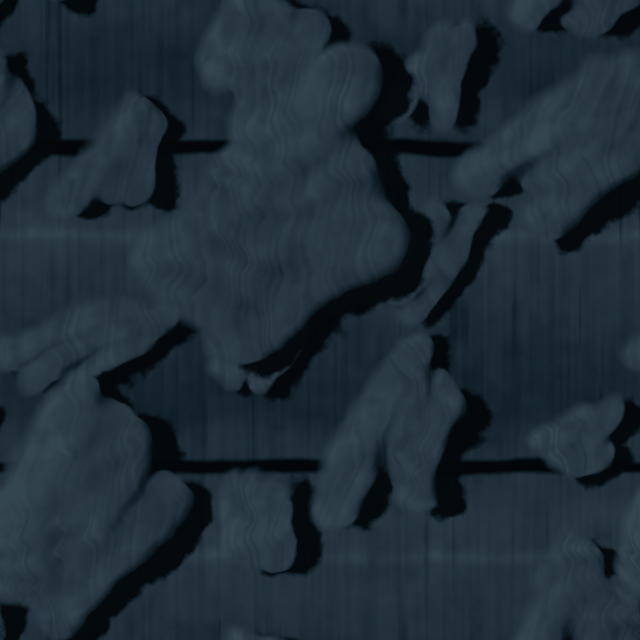
A Shadertoy shader for this texture:

```glsl
// Dark slate-blue carved rock: lobed lumps with black side shadows over ledged, finely grooved stone.

// Tone ramp from deepest shadow to palest edge
const vec3 RAMP[5] = vec3[5](
    vec3(0.01, 0.02, 0.03), vec3(0.06, 0.12, 0.15), vec3(0.12, 0.18, 0.22),
    vec3(0.16, 0.22, 0.26), vec3(0.20, 0.27, 0.31));
const float TAU          = 6.2831853;
const int   LUMPS        = 13;
const float LARGEST      = 0.29;                  // radius of the first lump
const float SIZE_FALLOFF = 0.44;
const vec2  FIRST_CENTER = vec2(0.38, 0.63);
const vec2  SPREAD       = vec2(0.7549, 0.5698);  // low-discrepancy step
const vec2  SHADOW       = vec2(0.042, -0.011);
const float WARP         = 0.11;
const float LEDGES       = 2.0;
const float LEDGE_TOP    = 0.77;
const vec2  GROOVES      = vec2(170.0, 7.0);      // fine vertical lines
const vec2  CRACKS       = vec2(96.0, 6.0);
const float BODY_TONE    = 0.66;

float hash(vec2 p) {
    vec3 q = fract(p.xyx * 0.1031);
    q += dot(q, q.yzx + 33.33);
    return fract((q.x + q.y) * q.z);
}

// Value noise that wraps after a whole number of cells
float noise(vec2 p, vec2 cells) {
    vec2 i = floor(p), f = fract(p);
    f = f * f * (3.0 - 2.0 * f);
    vec2 a = mod(i, cells), b = mod(i + 1.0, cells);
    return mix(mix(hash(a), hash(vec2(b.x, a.y)), f.x),
               mix(hash(vec2(a.x, b.y)), hash(b), f.x), f.y);
}

float fbm(vec2 p, float cells) {
    float sum = 0.0, weight = 0.5;
    for (int k = 0; k < 4; k++, cells *= 2.0, weight *= 0.5)
        sum += weight * noise(p * cells, vec2(cells));
    return sum / 0.9375;
}

float smoothMin(float a, float b, float k) {
    float h = max(k - abs(a - b), 0.0) / k;
    return min(a, b) - 0.25 * h * h * k;
}

float lumpRadius(float id) { return LARGEST * pow(id + 1.0, -SIZE_FALLOFF); }

// Signed distance to a lump made of three leaning lobes
float lump(vec2 p, float id) {
    float r = lumpRadius(id), lean = 0.5 + fract(id * 0.618), d = 1.0;
    p -= FIRST_CENTER + id * SPREAD;
    p -= round(p);
    vec2 along = vec2(cos(lean), sin(lean));
    vec2 across = vec2(along.y, -along.x);
    for (int j = 0; j < 3; j++) {
        float shift = hash(vec2(id, float(j)) + 3.7) - 0.5;
        float turn = lean + 0.7 * shift;
        vec2 axis = vec2(cos(turn), sin(turn));
        vec2 q = p - r * (across * 0.31 * float(j - 1) + along * 0.6 * shift);
        float halfLength = r * (0.35 + 0.4 * hash(vec2(float(j), id) + 17.3));
        q -= axis * clamp(dot(q, axis), -halfLength, halfLength);
        d = smoothMin(d, length(q) - 0.22 * r, 0.1 * r);
    }
    return d;
}

// Ledges: pale step with a bright lip, sinking to a dark trough and a black gap
float ledgeTone(vec2 p, float mottle) {
    float u = fract((LEDGE_TOP - p.y + 0.012 * (mottle - 0.5)) * LEDGES);
    float above = mix(0.50, 0.62, smoothstep(0.0, 0.27, u));
    float below = 0.60 - 0.27 * smoothstep(0.3, 0.8, u) + 0.12 * smoothstep(0.82, 0.94, u);
    float lip = (u - 0.28) / 0.02;
    float tone = mix(above, below, smoothstep(0.27, 0.30, u)) + 0.16 * exp(-lip * lip);
    float width = 0.010 + 0.016 * noise(vec2(p.x * 9.0, 0.0), vec2(9.0));
    return tone * smoothstep(width * 0.6, width + 0.014, min(u, 1.0 - u));
}

vec3 ramp(float tone) {
    vec3 color = RAMP[0];
    for (int k = 1; k < 5; k++)
        color = mix(color, RAMP[k], clamp(tone * 4.0 - float(k - 1), 0.0, 1.0));
    return color;
}

void mainImage(out vec4 fragColor, in vec2 fragCoord) {
    vec2 p = fragCoord / iResolution.xy;
    // Shared noise fields
    vec2 bend = vec2(fbm(p, 5.0), fbm(p + vec2(0.37, 0.61), 5.0)) - 0.5;
    vec2 q = p + WARP * bend;
    float mottle = fbm(p + 0.23, 14.0);
    float grit = fbm(p + 0.71, 48.0) - 0.5;
    // Grooved ground
    float groove = noise(p * GROOVES, GROOVES) - 0.5;
    float crack = smoothstep(0.80, 0.97, noise((p + 0.5) * CRACKS, CRACKS));
    float tone = ledgeTone(p, mottle);
    tone *= 1.0 + 0.26 * groove - 0.30 * crack + 0.30 * grit + 0.5 * (mottle - 0.5);
    // Wavy strata and bent grooves on the lumps
    float strata = sin(TAU * (11.0 * q.y + 3.0 * bend.x + sin(TAU * 3.0 * q.x) * 0.6));
    vec2 bent = p + vec2(0.006 * strata + 0.10 * bend.y, 0.0);
    float surface = BODY_TONE + 0.055 * strata + 0.20 * (noise(bent * GROOVES, GROOVES) - 0.5)
                  + 0.20 * grit + 0.10 * smoothstep(0.52, 0.75, mottle) + 0.35 * bend.x;
    // Small lumps first, the largest last
    for (int n = LUMPS - 1; n >= 0; n--) {
        float id = float(n);
        vec2 offset = SHADOW * (0.65 + 1.6 * lumpRadius(id));
        float d = lump(q, id) + 0.008 * grit;
        float dShadow = lump(q - offset, id) + 0.022 * grit;
        float facing = clamp((d - dShadow) / length(offset), -1.0, 1.0);
        tone = mix(0.02, tone, 0.03 + 0.97 * smoothstep(-0.006, 0.008, dShadow));
        float wall = smoothstep(-0.022, 0.002, d) * smoothstep(0.05, 0.8, facing);
        float rim = exp(min(d, 0.0) / 0.025) * max(-facing, 0.0);
        float body = (surface - 0.09 * facing + 0.10 * rim) * (1.0 - 0.75 * wall);
        float soft = mix(0.011, 0.003, smoothstep(-0.4, 0.3, facing));
        tone = mix(body, tone, smoothstep(-soft, soft, d));
    }
    fragColor = vec4(ramp(clamp(tone, 0.0, 1.0)), 1.0);
}
```
